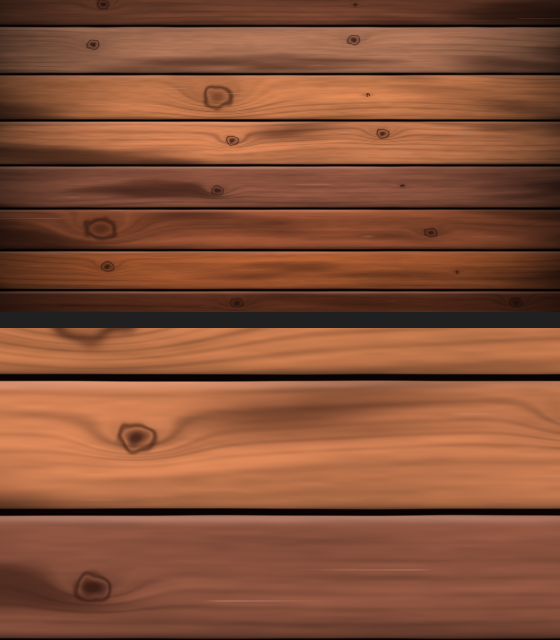
Top: the whole. Bottom: its middle third, enlarged.
Write a Shadertoy shader that draws this texture.

```glsl
// Horizontal weathered wood planks with knots, flowing grain, dark seams and a vignette.

// Seam k lies at height SEAM.x + SEAM.y*k + SEAM.z*k*k: boards widen upwards.
const vec3 SEAM = vec3(0.070, 0.1255, 0.0026);
const float SEAM_HALF = 0.0036;      // half width of the gap
const float EDGE_LIGHT = 0.0055;     // worn upper edge of a board
const float RING_FREQ = 330.0;       // growth lines
const float RING_DEPTH = 0.13;
const float GRAIN_DEPTH = 0.50;
const float STAIN_DEPTH = 0.62;
const float VIGNETTE = 0.50;
const float SMALL_KNOT = 0.017;
const float LARGE_KNOT = 0.041;
const vec3 GAP_COLOR = vec3(0.035, 0.015, 0.012);
const vec3 STAIN_COLOR = vec3(0.17, 0.075, 0.05);
const vec3 WORN_COLOR = vec3(0.78, 0.57, 0.49);

// Board tones from bottom to top.
const vec3 TONES[8] = vec3[8](
    vec3(0.42, 0.21, 0.13), vec3(0.66, 0.35, 0.19),
    vec3(0.56, 0.30, 0.19), vec3(0.54, 0.32, 0.24),
    vec3(0.80, 0.49, 0.32), vec3(0.80, 0.49, 0.31),
    vec3(0.72, 0.48, 0.36), vec3(0.52, 0.30, 0.21));

float hash(vec2 p) {
    vec3 q = fract(p.xyx * 0.1031);
    q += dot(q, q.yzx + 33.33);
    return fract((q.x + q.y) * q.z);
}

float noise(vec2 p) {
    vec2 i = floor(p), f = fract(p);
    f = f * f * (3.0 - 2.0 * f);
    return mix(mix(hash(i), hash(i + vec2(1, 0)), f.x),
               mix(hash(i + vec2(0, 1)), hash(i + vec2(1, 1)), f.x), f.y);
}

float fbm(vec2 p) {
    float sum = 0.0, amp = 0.55;
    for (int i = 0; i < 3; i++) {
        sum += amp * noise(p);
        p = p * vec2(1.9, 2.03) + 17.3;
        amp *= 0.5;
    }
    return sum;
}

float seamHeight(float k) { return SEAM.x + k * (SEAM.y + k * SEAM.z); }

float boardIndex(float y) {
    return floor((sqrt(SEAM.y * SEAM.y + 4.0 * SEAM.z * (y - SEAM.x)) - SEAM.y) / (2.0 * SEAM.z));
}

// Knot centre (xy) and radius (z): side 0 is the left one, side 1 the right one.
vec3 knotOf(float board, float side, float aspect) {
    float left = 0.29 + 0.16 * cos(1.6 * (abs(board - 3.0) - 0.5));
    float right = 0.64 + 0.0075 * (5.0 - board) * (5.0 - board);
    float x = mix(left, right, side) + 0.03 * (hash(vec2(board + 9.0, side)) - 0.5);
    float y = mix(seamHeight(board), seamHeight(board + 1.0),
                  0.38 + 0.34 * hash(vec2(board + 31.0, side + 5.0)));
    float large = (1.0 - side) * step(abs(mod(board, 3.0) - 1.0), 0.1);
    float pin = side * step(mod(board, 2.0), 0.5);
    return vec3(x * aspect, y, mix(SMALL_KNOT, LARGE_KNOT, large) * (1.0 - 0.65 * pin));
}

void mainImage(out vec4 fragColor, in vec2 fragCoord) {
    vec2 uv = fragCoord / iResolution.xy;
    float aspect = iResolution.x / iResolution.y, pixel = 1.0 / iResolution.y;
    vec2 p = vec2(uv.x * aspect, uv.y);
    float board = boardIndex(p.y);
    float above = p.y - seamHeight(board);
    float below = seamHeight(board + 1.0) - p.y;
    float shift = (board + 2.0) * 13.7;

    // Knots bend the fibres into closed rings and darken the wood.
    float fibre = p.y + 0.028 * (noise(vec2(p.x * 2.2 + shift, p.y * 5.0)) - 0.5);
    float knotDark = 0.0;
    for (int j = 0; j < 2; j++) {
        vec3 knot = knotOf(board, float(j), aspect);
        vec2 d = (p - knot.xy) / knot.z;
        vec2 spread = d / vec2(3.2, 1.3);
        fibre += 2.2 * knot.z * exp(-dot(spread, spread));
        float q = length(d / vec2(1.3, 1.0)) + 0.35 * (noise(d * 1.7 + shift) - 0.5);
        float rim = (q - 0.85) / 0.16;
        float core = 1.0 - smoothstep(0.1, 0.8, q);
        float halo = exp(-dot(spread, spread) * 1.4);
        float heart = mix(0.65, 0.3, smoothstep(SMALL_KNOT, LARGE_KNOT, knot.z));
        knotDark = max(knotDark, max(0.48 * exp(-rim * rim), core * heart) + 0.16 * halo);
    }

    // Grain: broad streaks, fine fibres and growth lines.
    float broad = fbm(vec2(p.x * 1.3 + shift, fibre * 22.0));
    float fine = fbm(vec2(p.x * 4.5 + shift, fibre * 75.0));
    float pores = noise(vec2(p.x * 30.0, p.y * 230.0));
    float wave = sin(fibre * RING_FREQ + 7.0 * noise(vec2(p.x * 1.5 + shift, fibre * 25.0)));
    float ringMask = smoothstep(0.25, 0.75, noise(vec2(p.x * 1.8 - shift, p.y * 14.0)));
    float shade = 1.0 + GRAIN_DEPTH * (0.65 * broad + 0.5 * fine - 0.52) + 0.07 * (pores - 0.5);
    shade -= RING_DEPTH * ringMask * pow(0.5 + 0.5 * wave, 3.0);
    vec3 color = TONES[int(clamp(board + 1.0, 0.0, 7.0))] * shade;

    // Stains gather towards the ends; pale scratches are rare.
    float ends = pow(abs(2.0 * uv.x - 1.0), 3.0);
    float stain = fbm(vec2(p.x * 1.6 - shift, fibre * 13.0 + shift));
    color = mix(color, STAIN_COLOR, STAIN_DEPTH * smoothstep(0.52, 0.85, stain + 0.14 * ends));
    color = mix(color, STAIN_COLOR, clamp(knotDark, 0.0, 0.9));
    float scratch = noise(vec2(p.x * 5.0 + shift, p.y * 120.0));
    color = mix(color, WORN_COLOR, 0.35 * smoothstep(0.94, 0.99, scratch));

    // Worn upper edge, shaded lower edge, then the gap.
    float light = (below - SEAM_HALF - 0.003) / EDGE_LIGHT;
    float wear = 0.2 + 0.5 * noise(vec2(p.x * 3.0 + shift, 2.0));
    color = mix(color, WORN_COLOR * (0.55 + 0.45 * shade), wear * exp(-light * light));
    color *= 1.0 - 0.45 * exp(-max(above - SEAM_HALF, 0.0) / 0.007);
    float gap = min(above, below) + 0.0012 * (noise(vec2(p.x * 12.0, shift)) - 0.5);
    color = mix(GAP_COLOR, color, smoothstep(-pixel, pixel, gap - SEAM_HALF));

    // Darker ends and corners.
    float corner = pow(abs(2.0 * uv.y - 1.0), 3.0);
    color *= (1.0 - VIGNETTE * ends) * (1.0 - 0.22 * corner);
    fragColor = vec4(clamp(color, 0.0, 1.0), 1.0);
}
```
